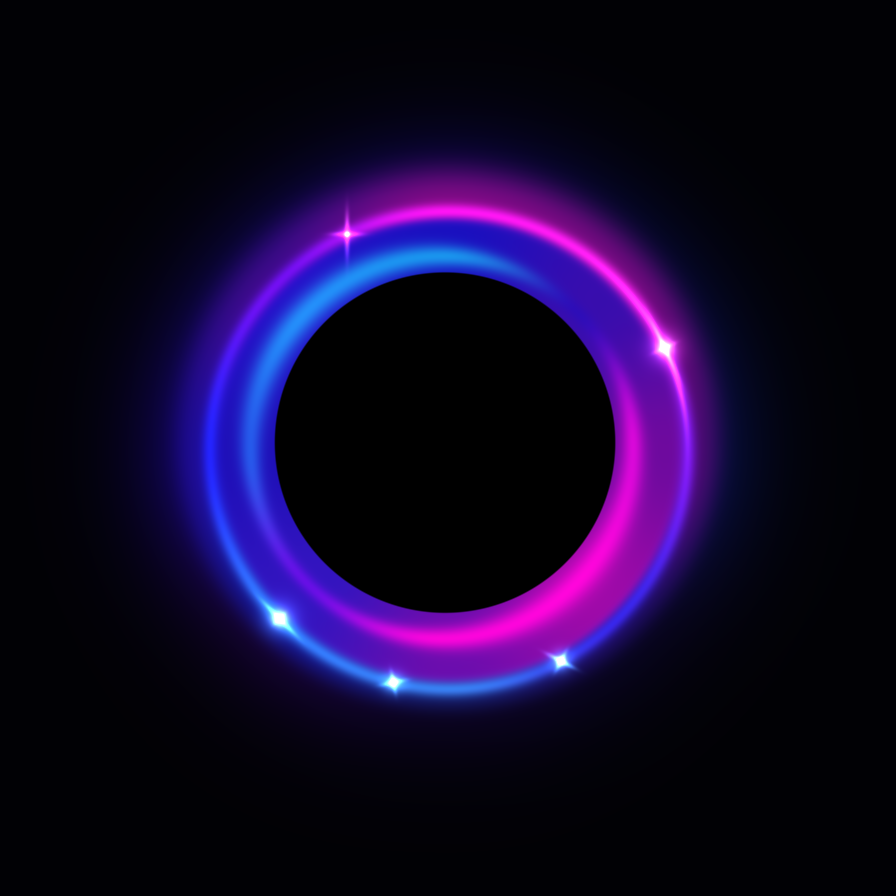
This background is drawn by a three.js fragment shader. Its source:

```glsl
// Two neon rings around a black disc, with a soft coloured halo and small sparks.
// Each layer takes its colour from eight stops spaced evenly around the circle;
// radial falloffs shape the halo, the filled band and the bright ring cores.

varying vec2 vUv;

const float TAU = 6.2831853;
const vec3 BACKGROUND = vec3(0.005, 0.005, 0.018);
const vec2 DISC_CENTER = vec2(0.4967, 0.506);
const float DISC_RADIUS = 0.190;
const float EDGE = 0.0012;
const vec2 OUTER_CENTER = vec2(0.501, 0.4975);
const float OUTER_RADIUS = 0.2665;
const float OUTER_WIDTH = 0.0088;
const vec2 INNER_CENTER = vec2(0.493, 0.5007);
const float INNER_RADIUS = 0.2135;
const float INNER_WIDTH = 0.0125;
const float INNER_SWELL = 0.004;
const float GLOW_REACH = 0.072;
const float RIM_MIN = 0.024;
const float RIM_MAX = 0.047;
const float STRAND_ANGLE = 0.443;
const vec3 PINK = vec3(1.0, 0.35, 0.9);
const vec3 ICE = vec3(0.35, 0.75, 1.0);

float bell(float x, float width) {
  float q = x / width;
  return exp(-q * q);
}

// Smooth weight of stop k at position t on a circle of eight stops
float stopWeight(float t, float k) {
  float w = max(0.0, 1.0 - abs(mod(t - k + 4.0, 8.0) - 4.0));
  return w * w * (3.0 - 2.0 * w);
}

// Blend of eight colours, counterclockwise from the right
vec3 around(float angle, vec3 c0, vec3 c1, vec3 c2, vec3 c3,
            vec3 c4, vec3 c5, vec3 c6, vec3 c7) {
  float t = mod(angle / TAU, 1.0) * 8.0;
  return c0 * stopWeight(t, 0.0) + c1 * stopWeight(t, 1.0)
       + c2 * stopWeight(t, 2.0) + c3 * stopWeight(t, 3.0)
       + c4 * stopWeight(t, 4.0) + c5 * stopWeight(t, 5.0)
       + c6 * stopWeight(t, 6.0) + c7 * stopWeight(t, 7.0);
}

vec3 glowColor(float a) {
  return around(a, vec3(0.03, 0.07, 0.32), vec3(0.03, 0.05, 0.32),
    vec3(0.07, 0.03, 0.42), vec3(0.07, 0.03, 0.42), vec3(0.09, 0.02, 0.48),
    vec3(0.10, 0.01, 0.25), vec3(0.05, 0.01, 0.15), vec3(0.04, 0.02, 0.16));
}

vec3 rimColor(float a) {
  return around(a, vec3(0.30, 0.04, 0.45), vec3(0.45, 0.04, 0.50),
    vec3(0.50, 0.04, 0.52), vec3(0.25, 0.04, 0.55), vec3(0.12, 0.05, 0.60),
    vec3(0.08, 0.08, 0.55), vec3(0.08, 0.10, 0.40), vec3(0.12, 0.05, 0.40));
}

vec3 bandColor(float a) {
  return around(a, vec3(0.43, 0.04, 0.62), vec3(0.22, 0.05, 0.68),
    vec3(0.10, 0.06, 0.75), vec3(0.14, 0.06, 0.78), vec3(0.12, 0.06, 0.72),
    vec3(0.20, 0.08, 0.75), vec3(0.42, 0.05, 0.68), vec3(0.62, 0.04, 0.66));
}

vec3 innerColor(float a) {
  return around(a, vec3(0.85, 0.03, 0.85), vec3(0.18, 0.05, 0.72),
    vec3(0.10, 0.58, 0.93), vec3(0.14, 0.56, 0.98), vec3(0.15, 0.35, 0.92),
    vec3(0.40, 0.06, 0.90), vec3(0.98, 0.02, 0.86), vec3(1.00, 0.02, 0.86));
}

vec3 outerColor(float a) {
  return around(a, vec3(0.50, 0.10, 0.95), vec3(1.00, 0.12, 0.95),
    vec3(1.00, 0.08, 0.96), vec3(0.45, 0.06, 0.95), vec3(0.14, 0.14, 1.00),
    vec3(0.20, 0.48, 1.00), vec3(0.22, 0.50, 0.95), vec3(0.22, 0.15, 0.92));
}

// Spark on the outer ring: crossed rays of given lengths, turned by tilt
vec3 spark(vec2 p, float angle, float tilt, vec2 rays, float core, vec3 tint) {
  vec2 d = p - OUTER_RADIUS * vec2(cos(angle), sin(angle));
  vec2 axis = vec2(cos(tilt), sin(tilt));
  vec2 q = vec2(dot(d, axis), dot(d, vec2(-axis.y, axis.x)));
  float cross4 = bell(q.x, rays.x) * bell(q.y, 0.0025)
               + bell(q.y, rays.y) * bell(q.x, 0.0025);
  float r = length(d);
  return tint * (cross4 + 0.45 * bell(r, core * 2.4)) + vec3(bell(r, core));
}

void main() {
  vec2 p = vUv - OUTER_CENTER;
  vec2 pin = vUv - INNER_CENTER;
  float a = atan(p.y, p.x);
  float ain = atan(pin.y, pin.x);
  float d = length(p) - OUTER_RADIUS;
  float outside = max(d, 0.0);

  // Wide glow and tighter coloured rim
  vec3 col = BACKGROUND + glowColor(a) * exp(-pow(outside / GLOW_REACH, 1.5));
  float rimWidth = mix(RIM_MIN, RIM_MAX, 0.5 + 0.5 * sin(a));
  col = mix(col, rimColor(a), exp(-pow(outside / rimWidth, 3.0)));

  // Filled band and ring cores
  col = mix(col, bandColor(a), smoothstep(0.008, -0.014, d));
  float innerWidth = INNER_WIDTH + INNER_SWELL * cos(2.0 * ain + TAU * 0.25);
  col = mix(col, innerColor(ain), bell(length(pin) - INNER_RADIUS, innerWidth));
  col = mix(col, outerColor(a), bell(d, OUTER_WIDTH));

  // Thin hot strand and sparks
  col += PINK * 0.7 * bell(d, 0.003) * bell(a - STRAND_ANGLE, 0.28);
  col += spark(p, 0.443, 2.01, vec2(0.030, 0.010), 0.0075, PINK);
  col += spark(p, 2.011, 0.0, vec2(0.014, 0.022), 0.0030, PINK * 0.7);
  col += spark(p, 3.924, 5.49, vec2(0.022, 0.007), 0.0075, ICE);
  col += spark(p, 4.478, 0.2, vec2(0.011, 0.010), 0.0050, ICE);
  col += spark(p, 5.201, 5.8, vec2(0.014, 0.010), 0.0050, ICE);

  // Black disc
  col *= smoothstep(-EDGE, EDGE, length(vUv - DISC_CENTER) - DISC_RADIUS);
  gl_FragColor = vec4(clamp(col, 0.0, 1.0), 1.0);
}
```
